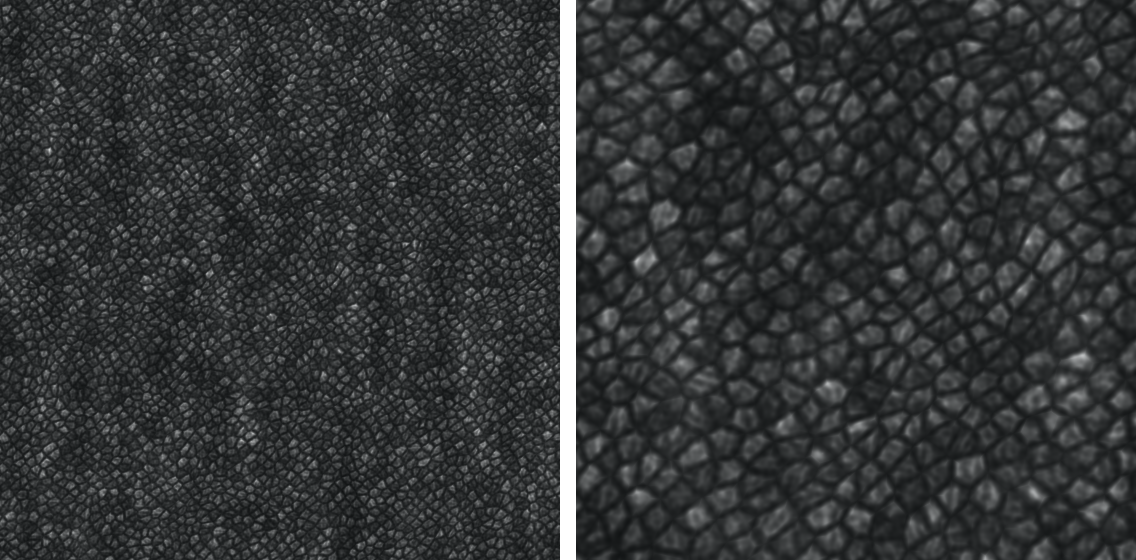
Left: the whole. Right: its middle third, enlarged.
Give the GLSL for this texture, as a WebGL 2 fragment shader.

```glsl
#version 300 es
precision highp float;
// Dark grey loop-pile carpet with diagonal rows of twisted yarn loops.

uniform vec2 u_resolution;
out vec4 fragColor;

const float ROW_ANGLE = 0.68;                  // rows climb to the right
const vec2 LOOP_COUNT = vec2(53.0, 69.0);      // loops along and across the rows
const vec2 LOOP_JITTER = vec2(0.75, 0.55);
const vec2 LIGHT_DIR = vec2(-0.3, 0.95);
const float MEDIAN_TONE = 0.198;
const float CONTRAST = 0.47;
const vec3 COOL_TINT = vec3(-0.007, 0.002, 0.005);

vec2 hash2(vec2 p) {
    vec3 q = fract(p.xyx * vec3(0.1031, 0.1030, 0.0973));
    q += dot(q, q.yzx + 33.33);
    return fract((q.xx + q.yz) * q.zy);
}

mat2 rotation(float angle) {
    float c = cos(angle), s = sin(angle);
    return mat2(c, -s, s, c);
}

float cornerGradient(vec2 corner, vec2 offset) {
    float angle = 6.2832 * hash2(corner).x;
    return dot(vec2(cos(angle), sin(angle)), offset);
}

// Gradient noise, roughly -0.7 to 0.7
float gradientNoise(vec2 p) {
    vec2 i = floor(p), f = fract(p);
    vec2 w = f * f * f * (f * (f * 6.0 - 15.0) + 10.0);
    vec2 e = vec2(0.0, 1.0);
    float low = mix(cornerGradient(i, f), cornerGradient(i + e.yx, f - e.yx), w.x);
    float high = mix(cornerGradient(i + e, f - e), cornerGradient(i + e.yy, f - e.yy), w.x);
    return mix(low, high, w.y);
}

// Finds the nearest loop: its id, the offset from its centre and the gap to the next one
void nearestLoop(vec2 p, out vec2 id, out vec2 offset, out float gap) {
    vec2 cell = floor(p);
    float first = 9.0, second = 9.0;
    for (int y = -2; y <= 2; y++) {
        for (int x = -2; x <= 2; x++) {
            vec2 candidate = cell + vec2(x, y);
            vec2 centre = candidate + 0.5 + LOOP_JITTER * (hash2(candidate + 100.0) - 0.5);
            vec2 d = p - centre;
            float dist = length(d);
            if (dist < first) {
                second = first;
                first = dist;
                id = candidate;
                offset = d;
            } else {
                second = min(second, dist);
            }
        }
    }
    gap = second - first;
}

// Thin strands, turned differently on every loop
float yarnStrands(vec2 offset, vec2 id, float turn) {
    vec2 q = rotation(turn) * offset;
    return gradientNoise(q * vec2(1.3, 3.2) + id * 7.3 + 300.0);
}

// Broad vertical streaks and soft blotches of dye
float dyeVariation(vec2 p) {
    float streaks = gradientNoise(p * vec2(17.0, 4.0) + 40.0);
    float blotches = gradientNoise(p * vec2(26.0, 19.0) + 80.0);
    return 0.8 * streaks + 0.7 * blotches;
}

void main() {
    vec2 uv = gl_FragCoord.xy / u_resolution.y;

    // Uneven rows
    vec2 warp = vec2(gradientNoise(uv * 9.0 + 11.0), gradientNoise(uv * 9.0 + 57.0));
    mat2 toRows = rotation(ROW_ANGLE);
    vec2 p = toRows * (uv + 0.012 * warp) * LOOP_COUNT + 200.0;

    vec2 id, offset;
    float gap;
    nearestLoop(p, id, offset, gap);

    // Rounded loops with dark grooves between them
    float dome = smoothstep(-0.05, 0.5, gap);
    float light = dot(offset, toRows * LIGHT_DIR);
    vec2 random = hash2(id + 17.0);
    float strands = yarnStrands(offset, id, 0.5 + 1.8 * random.y);
    float grain = gradientNoise(uv * 210.0);

    float shade = 1.7 * (dome - 0.68);
    shade += dome * (1.1 * light + 1.4 * (random.x - 0.5) + 1.5 * strands);
    shade += 0.9 * grain + dyeVariation(uv);

    // Exponential response keeps the grooves deep and the highlights sparse
    float tone = MEDIAN_TONE * exp(CONTRAST * shade);
    fragColor = vec4(clamp(tone + COOL_TINT, 0.0, 1.0), 1.0);
}
```
